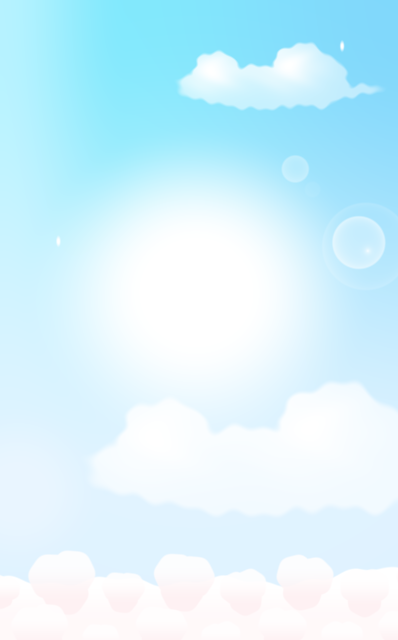
Give the GLSL for this background, as a WebGL 1 fragment shader.

```glsl
precision highp float;
// Bright spring sky: a blue gradient with a broad sun glow, two soft clouds,
// lens bubbles and a bank of pale petals along the bottom edge.
// Clouds are smooth unions of ellipses; petals are polar curves set in rows.

uniform vec2 u_resolution;

#define ASPECT 0.62
#define SUN vec2(0.306, 0.544)
#define SUN_CORE 0.075
#define SUN_EDGE 0.265
#define HORIZON vec3(0.875, 0.95, 1.0)
#define PETAL_PINK vec3(0.995, 0.94, 0.948)
#define PETAL_STEP 0.094
#define BANK_HEIGHT 0.092

// Coverage of a shape from its signed distance
float cover(float d, float soft) {
  return 1.0 - smoothstep(-soft, soft, d);
}

float ellipse(vec2 p, vec2 c, vec2 r) {
  return (length((p - c) / r) - 1.0) * min(r.x, r.y);
}

float smin(float a, float b, float k) {
  float h = clamp(0.5 + 0.5 * (b - a) / k, 0.0, 1.0);
  return mix(b, a, h) - k * h * (1.0 - h);
}

vec3 skyColor(vec2 uv) {
  vec3 top = mix(vec3(0.71, 0.95, 1.0), vec3(0.50, 0.91, 0.99), smoothstep(0.0, 0.32, uv.x));
  top = mix(top, vec3(0.50, 0.845, 0.985), smoothstep(0.3, 1.0, uv.x));
  return mix(top, HORIZON, smoothstep(0.05, 0.8, 1.0 - uv.y));
}

// Opacity of a cloud whose left tip lies at the origin
float cloud(vec2 p, float soft, float veil) {
  vec2 q = p + 0.013 * vec2(sin(p.y * 23.0) + sin(p.y * 41.0 + p.x * 9.0),
                            sin(p.x * 19.0) + sin(p.x * 33.0 + 1.0));
  float d = ellipse(q, vec2(0.47, 0.10), vec2(0.28, 0.28));
  d = smin(d, ellipse(q, vec2(0.42, -0.03), vec2(0.41, 0.18)), 0.04);
  d = smin(d, ellipse(q, vec2(1.00, -0.05), vec2(0.75, 0.26)), 0.05);
  d = smin(d, ellipse(q, vec2(1.50, 0.12), vec2(0.37, 0.36)), 0.05);
  d = smin(d, ellipse(q, vec2(1.69, 0.02), vec2(0.36, 0.31)), 0.05);
  vec2 tail = q - vec2(2.05, -0.10);
  tail.y -= 0.1 * tail.x;
  d = smin(d, ellipse(tail, vec2(0.0), vec2(0.36, 0.065)), 0.04);

  // Sunlit tops are dense, the underside is a thin veil
  vec2 a = (p - vec2(0.42, 0.15)) / vec2(0.38, 0.27);
  vec2 b = (p - vec2(1.32, 0.22)) / vec2(0.42, 0.30);
  float lit = clamp(exp(-dot(a, a)) + exp(-dot(b, b)), 0.0, 1.0);
  lit *= 0.92 + 0.08 * sin(p.x * 13.0 + 3.0 * sin(p.y * 9.0));
  return cover(d, soft) * mix(veil, 1.0, lit);
}

// Translucent disc with a brighter rim
float bubble(vec2 p, vec2 c, float r, float fill, float rim) {
  float d = length(p - c) - r;
  return cover(d, 0.002) * (fill + rim * exp(d * 130.0));
}

// A row of notched petals, alternating large and small
vec3 petalRow(vec3 col, vec2 p, float shift, float base, float scale, float px) {
  for (int i = -1; i < 7; i++) {
    float n = float(i);
    float alt = cos(3.14159 * n);
    float size = scale * (0.040 + 0.0104 * alt * exp(-0.3 * n));
    vec2 c = vec2(0.098 + shift + PETAL_STEP * n, base + 0.008 * alt);
    vec2 q = (p - c) / size;
    float angle = atan(q.x, q.y) + 0.22 * sin(n * 2.3 + 1.0);
    float edge = 0.82 + 0.25 * abs(sin(1.5 * angle)) + 0.02 * sin(9.0 * angle + n);
    float a = cover((length(q) - edge) * size, px);
    vec3 tint = mix(vec3(1.0, 0.995, 0.995), PETAL_PINK, smoothstep(0.5, -0.7, q.y));
    col = mix(col, tint, a * 0.9);
  }
  return col;
}

void main() {
  vec2 uv = gl_FragCoord.xy / u_resolution;
  vec2 p = uv * vec2(ASPECT, 1.0);
  float px = 1.2 / u_resolution.y;
  vec3 white = vec3(1.0);
  vec3 col = skyColor(uv);

  // Sun glow and the haze at lower left
  float r = length((p - SUN) * vec2(0.96, 1.0));
  col = mix(col, white, 0.22 * exp(-r * r * 12.0));
  col = mix(col, white, 1.0 - smoothstep(SUN_CORE, SUN_EDGE, r));
  float haze = 1.0 - smoothstep(0.03, 0.14, length(p - vec2(0.026, 0.232)));
  col = mix(col, vec3(0.94, 0.97, 1.0), 0.6 * haze);

  // Lens bubbles
  float light = bubble(p, vec2(0.460, 0.736), 0.021, 0.22, 0.18);
  light += bubble(p, vec2(0.487, 0.704), 0.012, 0.05, 0.02);
  light += bubble(p, vec2(0.559, 0.621), 0.041, 0.26, 0.34);
  light += bubble(p, vec2(0.570, 0.615), 0.068, 0.03, 0.16);
  light += 0.6 * exp(-length(p - vec2(0.573, 0.608)) * 220.0);
  col = mix(col, white, clamp(light, 0.0, 1.0));

  // High cloud, and the same form twice as large below
  col = mix(col, white, cloud((p - vec2(0.276, 0.870)) / 0.130, 0.022, 0.48));
  col = mix(col, white, cloud((p - vec2(0.135, 0.277)) / 0.260, 0.022, 0.56));

  // Drifting petals
  float drift = min(ellipse(p, vec2(0.533, 0.928), vec2(0.0028, 0.0065)),
                    ellipse(p, vec2(0.091, 0.623), vec2(0.0028, 0.0065)));
  col = mix(col, white, cover(drift, px));

  // Petal bank, rising at the right
  float crest = BANK_HEIGHT + 0.006 * sin(p.x * 36.0 + 1.5) + 0.003 * sin(p.x * 95.0);
  crest += 0.025 * smoothstep(0.50, 0.60, p.x);
  vec3 bank = mix(vec3(1.0, 0.975, 0.978), white, smoothstep(0.03, 0.09, p.y));
  col = mix(col, bank, cover(p.y - crest, px));
  col = petalRow(col, p, 0.0, 0.0846, 1.0, px);
  col = petalRow(col, p, -0.035, 0.008, 0.85, px);

  gl_FragColor = vec4(col, 1.0);
}
```
